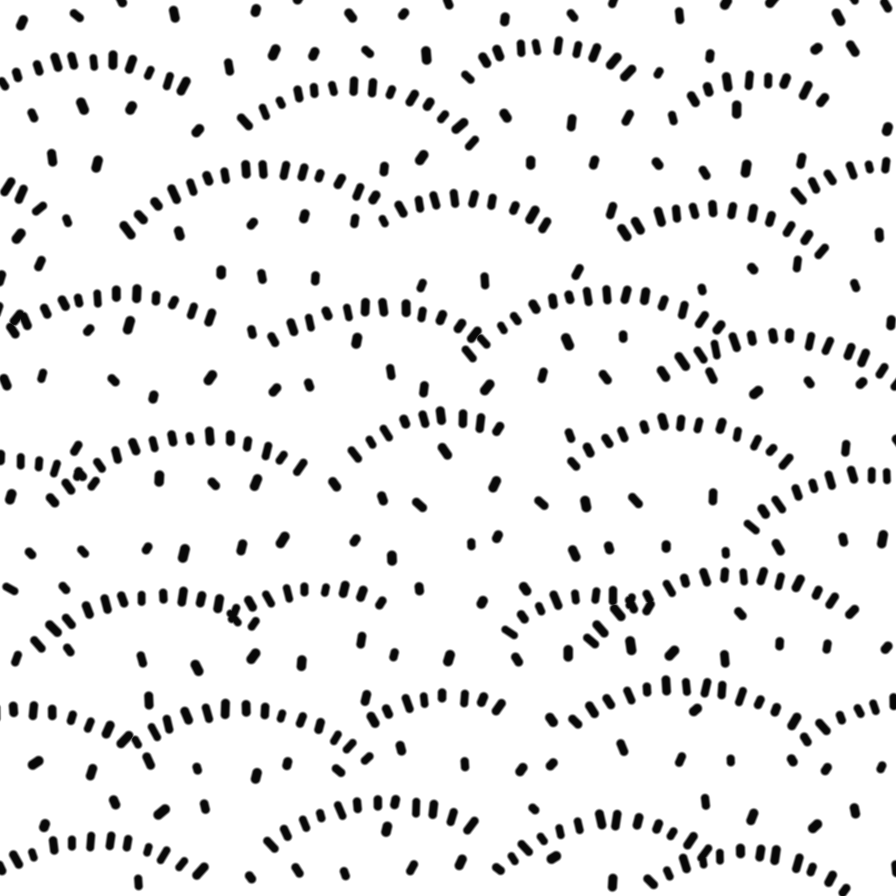
A WebGL 2 fragment shader for this pattern:

```glsl
#version 300 es
precision highp float;
// Hand-inked fans on white: rows of short radial dashes form shallow arches,
// with loose seeds scattered between them. Arches and seeds sit in staggered,
// jittered cells; each seed leans along the radius of the arch above it.

#define FAN_CELL vec2(0.25, 0.143)
#define FAN_RADIUS vec2(0.10, 0.22)
#define FAN_SPREAD vec2(0.60, 0.78)
#define DASH_SPACING 0.0215
#define DASH_RADIUS 0.0048
#define SEED_CELL 0.06
#define SEED_RADIUS 0.0053
#define SEED_CLEARANCE 0.024
#define EDGE_SOFTNESS 0.0019
#define INK vec3(0.03)
#define PAPER vec3(1.0)

uniform vec2 u_resolution;
out vec4 fragColor;

struct Fan { vec2 centre; float radius; float spread; float lean; };

// Four random values in 0..1 for a cell
vec4 hash4(vec2 cell, float seed) {
    vec4 h = fract(vec4(cell.xyx, seed) * vec4(0.1031, 0.1030, 0.0973, 0.1099));
    h += dot(h, h.wzxy + 33.33);
    return fract((h.xxyz + h.yzzw) * h.zywx);
}

vec2 heading(float angle) { return vec2(sin(angle), cos(angle)); }

// Distance to a round-ended stroke centred on the origin
float strokeDistance(vec2 q, float angle, float halfLength, float radius) {
    vec2 axis = heading(angle);
    return length(q - axis * clamp(dot(q, axis), -halfLength, halfLength)) - radius;
}

// One of the nine fans in the staggered cells around p
Fan fanNear(vec2 p, int k) {
    float row = floor(p.y / FAN_CELL.y) + float(k / 3 - 1);
    float shift = 0.5 * mod(row, 2.0);
    float column = floor(p.x / FAN_CELL.x - shift) + float(k % 3 - 1);
    vec4 place = hash4(vec2(column, row), 3.7);
    vec4 form = hash4(vec2(column, row), 8.3);
    float radius = mix(FAN_RADIUS.x, FAN_RADIUS.y, sqrt(form.x));
    vec2 apex = (vec2(column + shift, row) + 0.5 + 0.48 * (place.xy - 0.5)) * FAN_CELL;
    return Fan(apex - vec2(0.0, radius), radius,
               mix(FAN_SPREAD.x, FAN_SPREAD.y, form.y), 0.24 * (form.z - 0.5));
}

// Nearest radial dash of a fan's arch
float archDistance(vec2 p, Fan fan) {
    vec2 q = p - fan.centre;
    float stride = DASH_SPACING / fan.radius;
    float start = fan.lean - fan.spread;
    float count = floor(2.0 * fan.spread / stride);
    float index = clamp(round((atan(q.x, q.y) - start) / stride), 0.0, count);
    vec4 rnd = hash4(fan.centre * 97.0 + index, 5.1);
    float angle = start + (index + 0.24 * (rnd.x - 0.5)) * stride;
    vec2 middle = heading(angle) * (fan.radius + 0.005 * (rnd.y - 0.5));
    return strokeDistance(q - middle, angle + 0.36 * (rnd.z - 0.5),
                          mix(0.0028, 0.0068, rnd.w), DASH_RADIUS * mix(0.88, 1.06, rnd.y));
}

// Seed in one cell, left out when it crowds an arch
float seedDistance(vec2 p, vec2 cell, float shift) {
    vec4 rnd = hash4(cell, 6.9);
    vec2 seed = (cell + vec2(shift, 0.0) + 0.5 + 0.54 * (rnd.xy - 0.5)) * SEED_CELL;
    float tilt = 0.0;
    float nearestDepth = 1.0;
    for (int k = 0; k < 9; k++) {
        Fan fan = fanNear(seed, k);
        vec2 q = seed - fan.centre;
        float angle = clamp(atan(q.x, q.y), fan.lean - fan.spread, fan.lean + fan.spread);
        if (length(q - fan.radius * heading(angle)) < SEED_CLEARANCE) return 1.0;
        float depth = fan.radius - length(q);
        if (depth > 0.0 && depth < nearestDepth) {
            nearestDepth = depth;
            tilt = 0.8 * q.x / fan.radius;
        }
    }
    return strokeDistance(p - seed, tilt + 0.6 * (rnd.z - 0.5), mix(0.0018, 0.0052, rnd.w),
                          SEED_RADIUS * mix(0.84, 1.04, rnd.z));
}

void main() {
    vec2 p = gl_FragCoord.xy / min(u_resolution.x, u_resolution.y);
    float d = 1.0;

    // Arches
    for (int k = 0; k < 9; k++) d = min(d, archDistance(p, fanNear(p, k)));

    // Seeds in the four closest staggered cells
    for (int k = 0; k < 4; k++) {
        float row = floor(p.y / SEED_CELL - 0.5) + float(k / 2);
        float shift = 0.5 * mod(row, 2.0);
        float column = floor(p.x / SEED_CELL - shift - 0.5) + float(k % 2);
        d = min(d, seedDistance(p, vec2(column, row), shift));
    }

    float soft = max(EDGE_SOFTNESS, 0.7 / min(u_resolution.x, u_resolution.y));
    fragColor = vec4(mix(INK, PAPER, smoothstep(-soft, soft, d)), 1.0);
}
```
